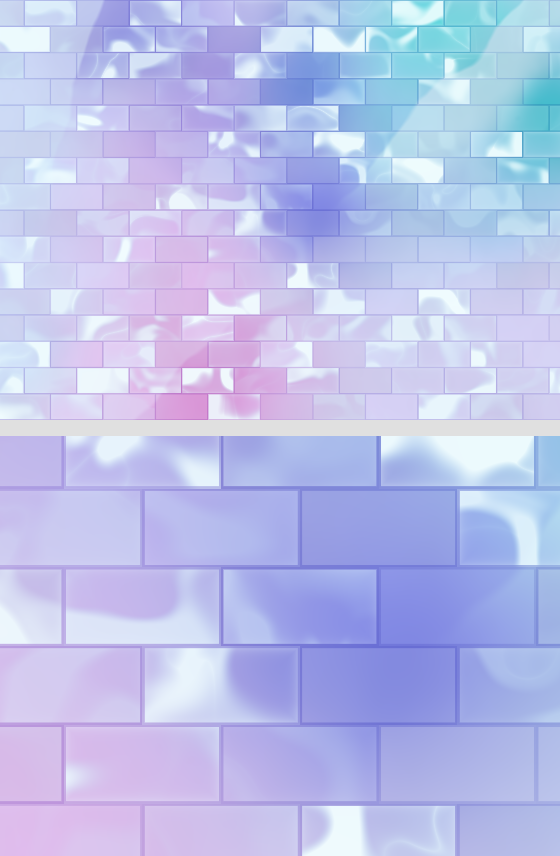
Top: the whole. Bottom: its middle third, enlarged.
Give the GLSL for this background, as a Shadertoy shader.

```glsl
// Pearly brick wall: 16 running-bond rows, 10.67 bricks across, over a silky
// pastel wash. The wash is soft colour pools and folded veils; each brick
// gets its own hashed tone, caustic glints, bright rim and joint strength.

float hash(vec2 p) {
    vec3 q = fract(vec3(p.xyx) * 0.1031);
    q += dot(q, q.yzx + 33.33);
    return fract((q.x + q.y) * q.z);
}

float noise(vec2 p) {
    vec2 i = floor(p), f = fract(p);
    f = f * f * (3.0 - 2.0 * f);
    return mix(mix(hash(i), hash(i + vec2(1, 0)), f.x),
               mix(hash(i + vec2(0, 1)), hash(i + vec2(1, 1)), f.x), f.y);
}

float fbm(vec2 p) {
    float sum = 0.0, amp = 0.5;
    for (int i = 0; i < 4; i++) {
        sum += amp * noise(p);
        p = mat2(1.6, 1.2, -1.2, 1.6) * p + 7.3;
        amp *= 0.5;
    }
    return sum;
}

// Soft elliptical pool of colour
vec3 pool(vec3 base, vec2 p, vec2 center, vec2 size, vec3 tint) {
    vec2 q = (p - center) / size;
    return mix(base, tint, exp(-dot(q, q)));
}

// Fold of cloth: crisp on one edge, fading along its normal
float veil(vec2 p, vec2 origin, vec2 normal, float width) {
    float s = dot(p - origin, normal) + 0.09 * (fbm(p * 5.0) - 0.47);
    return smoothstep(-0.004, 0.008, s) * (1.0 - smoothstep(width * 0.4, width, s));
}

vec3 wash(vec2 p) {
    vec2 w = p + 0.13 * (vec2(fbm(p * 3.0), fbm(p * 3.0 + 19.0)) - 0.47);
    vec3 c = vec3(0.82, 0.80, 0.94);
    c = pool(c, w, vec2(0.02, 0.72), vec2(0.24, 0.5), vec3(0.77, 0.85, 0.97));
    c = pool(c, w, vec2(0.0, 0.15), vec2(0.2, 0.22), vec3(0.79, 0.84, 0.96));
    c = pool(c, w, vec2(0.47, 0.36), vec2(0.26, 0.3), vec3(0.87, 0.69, 0.90));
    c = pool(c, w, vec2(0.55, 0.74), vec2(0.22, 0.22), vec3(0.67, 0.58, 0.89));
    c = pool(c, w, vec2(0.31, 0.95), vec2(0.2, 0.17), vec3(0.54, 0.54, 0.87));
    c = pool(c, w, vec2(0.98, 0.74), vec2(0.24, 0.32), vec3(0.55, 0.79, 0.91));
    c = pool(c, w, vec2(1.2, 0.5), vec2(0.26, 0.13), vec3(0.62, 0.76, 0.91));
    c = pool(c, w, vec2(0.74, 0.82), vec2(0.13, 0.17), vec3(0.43, 0.53, 0.87));
    c = pool(c, w, vec2(0.77, 0.50), vec2(0.14, 0.13), vec3(0.47, 0.50, 0.87));
    c = pool(c, w, vec2(1.08, 0.95), vec2(0.25, 0.16), vec3(0.34, 0.82, 0.84));
    c = pool(c, w, vec2(1.34, 0.73), vec2(0.17, 0.19), vec3(0.22, 0.72, 0.78));
    c = pool(c, w, vec2(0.5, 0.05), vec2(0.2, 0.19), vec3(0.86, 0.50, 0.81));

    // Translucent veils: teal diagonal, left curtain, pink fold
    float diagonal = veil(p, vec2(0.96, 0.68), vec2(0.76, -0.65), 0.2);
    diagonal *= smoothstep(0.48, 0.68, p.y);
    c = mix(c, vec3(0.74, 0.89, 0.93), 0.78 * diagonal);
    float curtain = veil(p, vec2(0.18, 0.75), vec2(-0.96, 0.28), 0.4);
    c = mix(c, vec3(0.80, 0.86, 0.96), 0.65 * curtain * smoothstep(0.4, 0.65, p.y));
    float fold = veil(p, vec2(0.42, 0.12), vec2(-0.72, 0.69), 0.28);
    c = mix(c, vec3(0.89, 0.76, 0.92), 0.6 * fold * (1.0 - smoothstep(0.18, 0.32, p.y)));
    return c + 0.05 * (fbm(w * vec2(9.0, 6.0)) - 0.47);
}

void mainImage(out vec4 fragColor, in vec2 fragCoord) {
    float pixel = 1.0 / iResolution.y;
    vec2 p = fragCoord * pixel;
    vec3 base = wash(p);

    // Running bond: odd rows shift by half a brick
    vec2 grid = p * vec2(8.0, 16.0);
    grid.x += 0.04 + 0.5 * mod(floor(grid.y), 2.0);
    vec2 id = floor(grid), cell = fract(grid);
    vec2 edge = (0.5 - abs(cell - 0.5)) / vec2(8.0, 16.0);
    float d = min(edge.x, edge.y);

    // Tone of the single brick
    float shine = smoothstep(0.12, 0.95, hash(id + 3.7));
    float tone = hash(id + 41.2);
    vec3 color = mix(base, vec3(0.86, 0.86, 0.96), 0.32 * tone);
    color *= 0.97 + 0.05 * hash(id + 77.1);

    // Caustic glints, cut off at the brick edges
    vec2 q = p + 9.0 * vec2(hash(id + 11.0), hash(id + 23.0));
    vec2 bent = q * vec2(17.0, 20.0) + 2.2 * vec2(noise(q * 15.0), noise(q * 15.0 + 31.0));
    float spot = smoothstep(0.42, 0.85, noise(bent));
    float ribbon = pow(1.0 - abs(2.0 * noise(bent * 0.8 + 5.0) - 1.0), 7.0);
    float haze = smoothstep(0.2, 0.8, noise(q * 9.0 + 60.0));
    float glint = shine * clamp(spot + 0.4 * ribbon * haze + 0.25 * haze, 0.0, 1.0);
    vec3 pearl = mix(vec3(0.80, 0.97, 0.99), vec3(0.95, 1.0, 1.0), glint);
    color = mix(color, pearl, 0.93 * glint);

    // Bright rim inside the brick, then the tinted joint
    color = mix(color, vec3(0.92, 0.97, 1.0), 0.45 * shine * exp(-d / 0.004));
    float joint = 1.0 - smoothstep(0.0018 - 0.5 * pixel, 0.0018 + 0.5 * pixel, d);
    float strength = mix(0.5, 1.0, hash(id + 58.0));
    color = mix(color, base * vec3(0.86, 0.85, 0.95), joint * strength);
    fragColor = vec4(clamp(color, 0.0, 1.0), 1.0);
}
```
